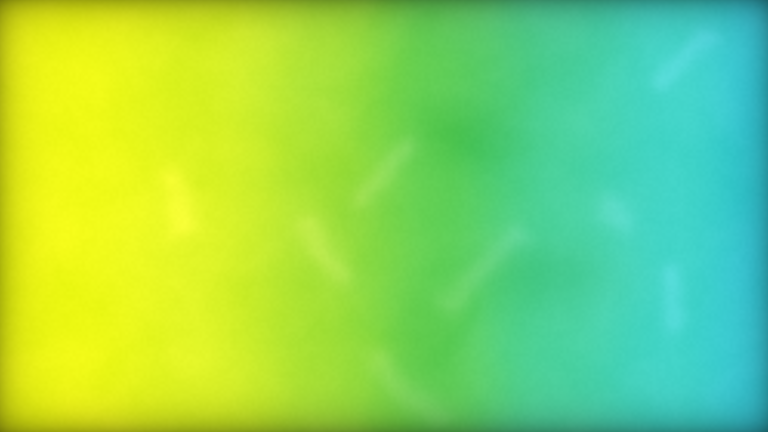
Reproduce this background procedurally as a Shadertoy shader.

```glsl
// A lemon-to-turquoise wash with the soft mottling of painted paper.
// Blended colour stops form the ramp; soft ellipses, streaks and value noise
// add the stains, and an exponential falloff darkens the border.

#define MOTTLE_SCALE 6.5
#define MOTTLE_STRENGTH 0.075
#define RAMP_WARP 0.035
#define STAIN_STRENGTH 0.15
#define STREAK_STRENGTH 0.075
#define GRAIN_STRENGTH 0.012
#define BORDER_DEPTH 0.34
#define BORDER_WIDTH 0.038

float hash(vec2 cell) {
    vec3 q = fract(vec3(cell.xyx) * 0.1031);
    q += dot(q, q.yzx + 33.33);
    return fract((q.x + q.y) * q.z);
}

float valueNoise(vec2 p) {
    vec2 cell = floor(p), f = fract(p);
    f = f * f * (3.0 - 2.0 * f);
    return mix(mix(hash(cell), hash(cell + vec2(1, 0)), f.x),
               mix(hash(cell + vec2(0, 1)), hash(cell + vec2(1, 1)), f.x), f.y);
}

// Layered noise, centred on zero
float fbm(vec2 p) {
    float sum = 0.0, weight = 0.5;
    for (int octave = 0; octave < 4; octave++) {
        sum += weight * (valueNoise(p) - 0.5);
        p = mat2(0.8, 0.6, -0.6, 0.8) * p * 2.03 + 17.1;
        weight *= 0.5;
    }
    return sum;
}

float softEllipse(vec2 p, vec2 centre, vec2 radius) {
    vec2 q = (p - centre) / radius;
    return exp(-dot(q, q));
}

float softStreak(vec2 p, vec2 a, vec2 b, float width) {
    vec2 along = b - a;
    float t = clamp(dot(p - a, along) / dot(along, along), 0.0, 1.0);
    float d = length(p - a - along * t) / width;
    return exp(-d * d);
}

vec3 colourRamp(float x) {
    vec3 c = vec3(0.94, 0.98, 0.08);
    c = mix(c, vec3(0.85, 0.95, 0.15), smoothstep(0.08, 0.32, x));
    c = mix(c, vec3(0.64, 0.88, 0.22), smoothstep(0.27, 0.45, x));
    c = mix(c, vec3(0.39, 0.82, 0.34), smoothstep(0.42, 0.58, x));
    c = mix(c, vec3(0.31, 0.83, 0.62), smoothstep(0.56, 0.73, x));
    c = mix(c, vec3(0.25, 0.83, 0.78), smoothstep(0.70, 0.89, x));
    return mix(c, vec3(0.22, 0.80, 0.86), smoothstep(0.88, 1.0, x));
}

void mainImage(out vec4 fragColor, in vec2 fragCoord) {
    vec2 uv = fragCoord / iResolution.xy;
    vec2 p = fragCoord / iResolution.y;
    float aspect = iResolution.x / iResolution.y;

    // Warped positions give the shapes ragged, watery outlines
    vec2 warp = vec2(fbm(p * 5.0), fbm(p * 5.0 + 41.0));
    vec2 q = p + 0.07 * warp;
    vec3 colour = colourRamp(uv.x + RAMP_WARP * warp.x);

    // Dark green stains, mostly right of the centre
    float stain = softEllipse(q, vec2(1.09, 0.68), vec2(0.14, 0.10));
    stain += 0.9 * softEllipse(q, vec2(1.26, 0.35), vec2(0.15, 0.08));
    stain += 0.6 * softEllipse(q, vec2(0.98, 0.20), vec2(0.11, 0.13));
    stain += 0.7 * softEllipse(q, vec2(1.20, 0.88), vec2(0.17, 0.10));
    stain += 0.5 * softEllipse(q, vec2(0.83, 0.52), vec2(0.08, 0.08));
    colour *= 1.0 - STAIN_STRENGTH * stain * vec3(1.2, 0.4, 0.9);

    // Pale streaks
    float streak = softStreak(q, vec2(1.54, 0.80), vec2(1.64, 0.90), 0.028);
    streak += softStreak(q, vec2(1.56, 0.37), vec2(1.57, 0.26), 0.030);
    streak += softStreak(q, vec2(1.42, 0.52), vec2(1.43, 0.49), 0.040);
    streak += softStreak(q, vec2(0.84, 0.54), vec2(0.95, 0.65), 0.030);
    streak += softStreak(q, vec2(1.04, 0.30), vec2(1.20, 0.44), 0.032);
    streak += softStreak(q, vec2(0.88, 0.15), vec2(1.00, 0.05), 0.035);
    streak += softStreak(q, vec2(0.72, 0.47), vec2(0.81, 0.35), 0.032);
    streak += softStreak(q, vec2(0.39, 0.60), vec2(0.43, 0.49), 0.035);
    colour += STREAK_STRENGTH * streak * vec3(1.0, 0.4, 0.9);

    // Overall mottling and fine paper grain
    float mottle = fbm(p * MOTTLE_SCALE + warp + 9.0);
    float grain = valueNoise(p * 140.0) - 0.5;
    colour += MOTTLE_STRENGTH * mottle * vec3(1.3, 0.6, 1.0);
    colour += GRAIN_STRENGTH * grain;

    // Shaded border
    vec2 edge = min(p, vec2(aspect, 1.0) - p) / BORDER_WIDTH;
    vec2 shade = 1.0 - BORDER_DEPTH * exp(-edge) * vec2(0.8, 1.0);
    fragColor = vec4(clamp(colour * shade.x * shade.y, 0.0, 1.0), 1.0);
}
```
